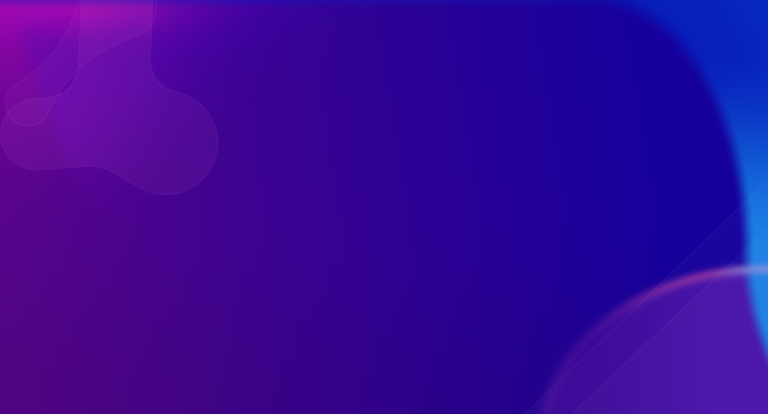
Write a Shadertoy shader that draws this background.

```glsl
// Violet to indigo gradient with soft glowing sheets, translucent blobs and diagonal bands.

// Distance to a segment whose radius runs from ra to rb, narrowed by pinch midway.
float limb(vec2 p, vec2 a, vec2 b, float ra, float rb, float pinch) {
    vec2 ab = b - a;
    float h = clamp(dot(p - a, ab) / dot(ab, ab), 0.0, 1.0);
    return length(p - a - ab * h) - mix(ra, rb, h) + pinch * sin(3.14159 * h);
}

float smoothMin(float a, float b, float k) {
    float h = max(k - abs(a - b), 0.0) / k;
    return min(a, b) - h * h * k * 0.25;
}

// Faint glassy fill with a slightly brighter outline.
vec3 glass(vec3 base, float d, float fill, float rim, vec3 tint) {
    float px = 1.0 / iResolution.y;
    float inside = 1.0 - smoothstep(-px, px, d);
    float line = 1.0 - smoothstep(0.0, 0.0015 + px, abs(d));
    return mix(base, tint, fill * inside + rim * line);
}

void mainImage(out vec4 fragColor, in vec2 fragCoord) {
    // Height is one unit; x is stretched so that the width is always 1.855.
    vec2 p = fragCoord / iResolution.xy * vec2(1.855, 1.0);
    float depth = 1.0 - p.y;

    // Base gradient
    float across = clamp(p.x * 0.62 + (p.y - 0.5) * 0.1, 0.0, 1.0);
    vec3 col = mix(vec3(0.33, 0.015, 0.54), vec3(0.085, 0.0, 0.61), across);
    col *= 1.0 - 0.07 * smoothstep(0.5, 1.0, depth);

    // Magenta corner glow
    vec2 corner = (p - vec2(0.03, 1.0)) / vec2(0.28, 0.32);
    col = mix(col, vec3(0.62, 0.03, 0.69), 0.7 * exp(-dot(corner, corner)));

    // Violet sheet with a curved left edge and a diagonal fade
    float sheetEdge = p.x - 0.02 - 0.3 * depth - 2.0 * pow(depth, 5.0);
    float sheet = smoothstep(-0.03, 0.05, sheetEdge)
                * (1.0 - smoothstep(0.45, 1.08, p.x / 0.94 + depth / 0.71));
    vec3 violet = mix(vec3(0.39, 0.03, 0.67), vec3(0.2, 0.0, 0.67), smoothstep(0.1, 0.8, p.x));
    col = mix(col, violet, 0.8 * sheet);

    // Pink streak along the top
    vec2 streak = (p - vec2(0.12, 0.985)) / vec2(0.3, 0.065);
    col = mix(col, vec3(0.68, 0.03, 0.7), 0.75 * exp(-dot(streak, streak)));

    // Translucent blobs
    float bigBlob = length(p - vec2(0.401, 0.655)) - 0.125;
    bigBlob = smoothMin(bigBlob, limb(p, vec2(0.087, 0.676), vec2(0.28, 0.69), 0.086, 0.086, 0.0), 0.08);
    bigBlob = smoothMin(bigBlob, limb(p, vec2(0.285, 1.05), vec2(0.272, 0.76), 0.086, 0.086, 0.0), 0.08);
    float neckBlob = limb(p, vec2(0.068, 0.751), vec2(0.278, 0.988), 0.055, 0.1, 0.04);
    col = glass(col, bigBlob, 0.08, 0.06, vec3(0.85, 0.4, 0.8));
    col = glass(col, neckBlob, 0.05, 0.07, vec3(0.85, 0.4, 0.8));

    // Purple hill, fading in from its left side
    vec2 hillPos = (p - vec2(1.855, -0.063)) / vec2(0.56, 0.425);
    float hill = (length(hillPos) - 1.0) * 0.425;
    float hillMask = 1.0 - smoothstep(-0.025, 0.012, hill);
    vec3 hillColor = mix(vec3(0.22, 0.03, 0.59), vec3(0.27, 0.06, 0.66), smoothstep(1.35, 1.8, p.x));
    col = mix(col, hillColor, hillMask);

    // Blue sheet around the dark rounded corner, flaring out at its foot
    vec2 cove = vec2(max(p.x - 1.425, 0.0) / 0.374, max(p.y - 0.396, 0.0) / 0.604);
    float foot = max(0.396 - p.y, 0.0) / 0.254;
    float blueEdge = (length(cove) - 1.0) * 0.4 - 0.056 * foot * foot;
    float blueMask = smoothstep(-0.018, 0.028, blueEdge);
    vec3 blue = mix(vec3(0.03, 0.12, 0.73), vec3(0.09, 0.5, 0.9), smoothstep(0.1, 0.62, depth));
    blue = mix(blue, vec3(0.03, 0.2, 0.78), 0.5 * smoothstep(0.05, 0.2, blueEdge));
    col = mix(col, blue, blueMask);

    // Warm rim on the crest of the hill
    float rim = exp(-pow((hill + 0.012) / 0.013, 2.0));
    vec3 rimColor = mix(vec3(0.58, 0.2, 0.62), vec3(0.5, 0.55, 0.88), smoothstep(1.7, 1.84, p.x));
    col = mix(col, rimColor, rim * mix(0.1, 0.75, smoothstep(1.4, 1.72, p.x)));

    // Diagonal bands
    float upperBand = (p.y - 0.963 * (p.x - 1.268)) * 0.72;
    float lowerBand = (p.y - 0.949 * (p.x - 1.382)) * 0.725;
    col = glass(col, upperBand, 0.03, 0.05, vec3(0.7, 0.6, 0.85));
    col = glass(col, lowerBand, 0.035, 0.05, vec3(0.7, 0.6, 0.85));

    fragColor = vec4(col, 1.0);
}
```
